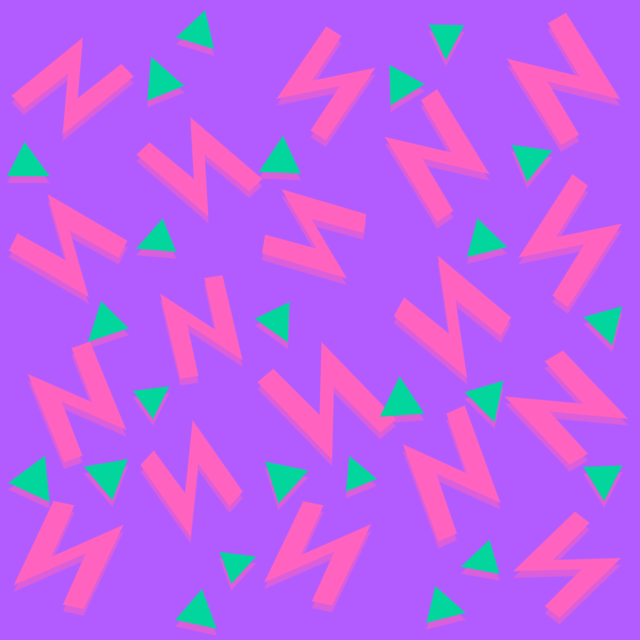
Write a Shadertoy shader that draws this pattern.

```glsl
const vec3 VIOLET = vec3(0.70, 0.36, 1.00);
const vec3 PINK   = vec3(1.00, 0.39, 0.75);
const vec3 SHADE  = vec3(0.86, 0.37, 0.86);
const vec3 GREEN  = vec3(0.01, 0.84, 0.61);

const vec2 SHADOW_DROP = vec2(0.0, -0.0105);
const vec2 PITCH = vec2(0.195, 0.25);   // column and row spacing

float hash(vec2 cell, float salt) {
    vec3 q = fract(vec3(cell, salt) * vec3(0.1031, 0.1130, 0.0973) + 0.137);
    q += dot(q, q.yzx + 33.33);
    return fract((q.x + q.y) * q.z);
}

float randomRange(vec2 cell, float salt, float low, float high) {
    return mix(low, high, hash(cell, salt));
}

vec2 jitter(vec2 cell, float salt, float amount) {
    return amount * (2.0 * vec2(hash(cell, salt), hash(cell, salt + 1.0)) - 1.0);
}

vec2 rotate(vec2 p, float angle) {
    float c = cos(angle), s = sin(angle);
    return vec2(c * p.x + s * p.y, c * p.y - s * p.x);
}

// Signed distance to a point-symmetric zigzag with sharp tips
float zigzagDistance(vec2 p, vec2 stretch) {
    vec2 tip = vec2(0.033, 0.094), notch = vec2(0.004, -0.027);
    vec2 endInner = vec2(0.091, 0.026), endOuter = vec2(0.108, -0.004);
    vec2 outline[8] = vec2[8](-endOuter, tip, notch, endInner,
                              endOuter, -tip, -notch, -endInner);
    float nearest = 1.0, side = 1.0;
    for (int i = 0; i < 8; i++) {
        vec2 a = outline[i] * stretch;
        vec2 b = outline[(i + 7) % 8] * stretch;
        vec2 edge = b - a, toP = p - a;
        vec2 gap = toP - edge * clamp(dot(toP, edge) / dot(edge, edge), 0.0, 1.0);
        nearest = min(nearest, dot(gap, gap));
        bvec3 crossing = bvec3(p.y >= a.y, p.y < b.y, edge.x * toP.y > edge.y * toP.x);
        if (all(crossing) || all(not(crossing))) side = -side;
    }
    return side * sqrt(nearest);
}

// Signed distance to a triangle with the given inner radius
float triangleDistance(vec2 p, float radius) {
    float sides = max(-p.y, abs(p.x) * 0.866 + p.y * 0.5);
    return sides - radius;
}

float placedZigzag(vec2 p, vec2 cell) {
    p -= jitter(cell, 1.0, 0.012);
    if (dot(p, p) > 0.0225) return 1.0;
    float quarterTurn = hash(cell, 3.0) < 0.4 ? 1.5708 : 0.0;
    p = rotate(p, quarterTurn + randomRange(cell, 4.0, -0.35, 0.35));
    if (hash(cell, 5.0) < 0.5) p.x = -p.x;
    float slim = randomRange(cell, 6.0, 0.9, 1.12);
    float size = randomRange(cell, 7.0, 0.80, 0.97);
    return zigzagDistance(p, size * vec2(1.0 / slim, slim));
}

float placedTriangle(vec2 p, vec2 cell, float salt) {
    p -= jitter(cell, salt, 0.008);
    p = rotate(p, randomRange(cell, salt + 2.0, 0.0, 6.2832));
    p.x *= randomRange(cell, salt + 3.0, 0.95, 1.15);
    return triangleDistance(p, randomRange(cell, salt + 4.0, 0.0165, 0.0205));
}

// Distances to the nearest zigzag (x) and triangle (y)
vec2 confetti(vec2 p) {
    vec2 nearest = vec2(1.0);
    for (int col = 0; col < 5; col++)
    for (int row = 0; row < 5; row++) {
        vec2 cell = vec2(col, row);
        bool staggered = col % 2 == 1;
        vec2 center = cell * PITCH + vec2(0.11, staggered ? 0.0 : 0.125);

        // Short ends of staggered columns hold a triangle instead of a zigzag
        if (staggered && row % 4 == 0) {
            vec2 rim = vec2(center.x, clamp(center.y, 0.05, 0.95));
            nearest.y = min(nearest.y, placedTriangle(p - rim, cell, 10.0));
        } else if (center.y < 1.0) {
            nearest.x = min(nearest.x, placedZigzag(p - center, cell));
        }

        // One or two triangles in the gap above each zigzag
        float pick = hash(cell, 20.0);
        for (int k = 0; k < 2; k++) {
            float side = float(2 * k - 1);
            vec2 gap = center + vec2(side * 0.06, 0.5 * PITCH.y);
            if (gap.y < 0.95 && (pick - 0.5) * side > -0.1)
                nearest.y = min(nearest.y, placedTriangle(p - gap, cell, 30.0 + 10.0 * float(k)));
        }
    }
    return nearest;
}

void mainImage(out vec4 fragColor, in vec2 fragCoord) {
    vec2 uv = fragCoord / iResolution.y;
    float blur = 0.9 / iResolution.y;

    vec2 shape = 1.0 - smoothstep(-blur, blur, confetti(uv));
    vec2 shadow = 1.0 - smoothstep(-blur, blur, confetti(uv - SHADOW_DROP));

    vec3 color = mix(VIOLET, SHADE, max(shadow.x, shadow.y));
    color = mix(color, PINK, shape.x);
    color = mix(color, GREEN, shape.y);
    fragColor = vec4(color, 1.0);
}
```
